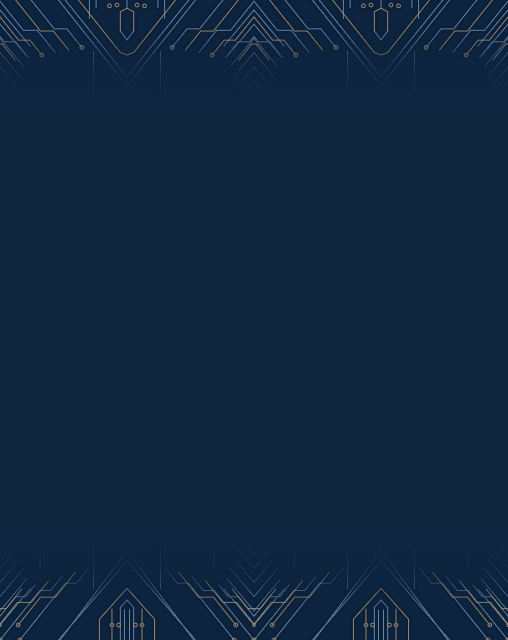
Write a WebGL 1 fragment shader that draws this background.

```glsl
precision highp float;
// Navy panel with mirrored circuit-trace borders along its top and bottom edges.
uniform vec2 u_resolution;

float hash(float n) {
  return fract(sin(n * 12.9898) * 43758.5453);
}

float segment(vec2 p, vec2 a, vec2 b) {
  vec2 ab = b - a;
  return length(p - a - ab * clamp(dot(p - a, ab) / dot(ab, ab), 0.0, 1.0));
}

float ring(vec2 p, vec2 centre) {
  return abs(length(p - centre) - 2.2);
}

// Diagonal, level step, then diagonal again up to depth endV.
float trace(vec2 p, vec2 a, float stepV, float stepLength, float endV) {
  vec2 b = vec2(a.x + (a.y - stepV) * 0.8, stepV);
  vec2 c = b + vec2(stepLength, 0.0);
  vec2 e = vec2(c.x + (stepV - endV) * 0.8, endV);
  return min(segment(p, a, b), min(segment(p, b, c), segment(p, c, e)));
}

// Distances to the blue (x) and gold (y) lines of the centre ornament.
vec2 ornament(vec2 p, bool top) {
  float blue = segment(p, vec2(0.0, top ? 92.0 : 107.0), vec2(top ? 74.0 : 80.0, 0.0));
  blue = min(blue, segment(p, vec2(0.0, top ? 103.0 : 95.0), vec2(82.0, 0.0)));
  blue = min(blue, segment(p, vec2(40.0, 62.0), vec2(40.0, 109.0)));
  float gold;
  if (top) {
    // Notched chevron, hanging pendant and side pins
    gold = segment(p, vec2(0.0, 66.0), vec2(8.0, 63.0));
    gold = min(gold, segment(p, vec2(8.0, 63.0), vec2(58.0, 0.0)));
    gold = min(gold, segment(p, vec2(0.0, 10.0), vec2(8.0, 14.0)));
    gold = min(gold, segment(p, vec2(8.0, 14.0), vec2(8.0, 37.0)));
    blue = min(blue, segment(p, vec2(8.0, 37.0), vec2(0.0, 48.0)));
    blue = min(blue, segment(p, vec2(45.0, 0.0), vec2(45.0, 22.0)));
    blue = min(blue, segment(p, vec2(0.0, 0.0), vec2(0.0, 10.0)));
    gold = min(gold, min(ring(p, vec2(21.0, 7.0)), ring(p, vec2(12.0, 6.0))));
    blue = min(blue, segment(p, vec2(37.0, 0.0), vec2(37.0, 9.0)));
  } else {
    // Arch, spire and upright pins
    gold = segment(p, vec2(0.0, 62.0), vec2(33.0, 25.0));
    gold = min(gold, segment(p, vec2(33.0, 25.0), vec2(33.0, 0.0)));
    blue = min(blue, segment(p, vec2(0.0, 48.0), vec2(8.0, 39.0)));
    blue = min(blue, segment(p, vec2(8.0, 39.0), vec2(8.0, 0.0)));
    blue = min(blue, segment(p, vec2(3.0, 36.0), vec2(3.0, 0.0)));
    gold = min(gold, segment(p, vec2(18.0, 37.0), vec2(18.0, 0.0)));
    gold = min(gold, min(ring(p, vec2(18.0, 18.0)), ring(p, vec2(10.0, 18.0))));
    blue = min(blue, segment(p, vec2(104.0, 86.0), vec2(104.0, 108.0)));
  }
  return vec2(blue, gold);
}

void main() {
  vec2 q = gl_FragCoord.xy / u_resolution * vec2(608.0, 768.0);
  float pixel = 608.0 / u_resolution.x;
  bool top = q.y > 384.0;
  // Two mirrored tiles: p.x from the tile centre, p.y in from the nearest edge
  vec2 p = vec2(abs(mod(q.x, 304.0) - 152.0), top ? 768.0 - q.y : q.y);

  // Base, bluer near the borders, with a very faint seam
  float border = 1.0 - smoothstep(60.0, 210.0, p.y);
  vec3 colour = mix(vec3(0.06, 0.158, 0.24), vec3(0.052, 0.143, 0.25), border);
  colour -= 0.006 * exp(-pow((q.y - 316.0) / 5.0, 2.0));

  vec2 near = ornament(p, top);

  // Stepped traces, each ending in a small ring
  for (int i = 0; i < 6; i++) {
    float n = float(i);
    float r = hash(n + (top ? 3.0 : 17.0));
    vec2 start = top ? vec2(54.0 + 16.0 * n, 57.0 + 3.0 * n)
                     : vec2(46.0 + 16.0 * n, 86.0 - 5.0 * n);
    float stepV = start.y - 14.0 - 16.0 * r;
    float endV = top ? 0.0 : 18.0 * mod(n, 2.0);
    float stepLength = 12.0 + 6.0 * r;
    float line = trace(p, start, stepV, stepLength, endV);
    vec2 tip = top ? start : vec2(start.x + stepLength + (start.y - endV) * 0.8, endV);
    float node = mod(n, 3.0) < 0.5 || !top ? ring(p, tip) : 99.0;
    if (mod(n, 2.0) < 0.5) near.x = min(near.x, line);
    else near.y = min(near.y, line);
    near.y = min(near.y, node);
  }

  // Nested chevrons on the seam between tiles
  for (int i = 0; i < 6; i++) {
    float apex = (top ? 12.0 : 18.0) + 17.0 * float(i);
    float reach = 36.0 - 4.0 * float(i);
    near.x = min(near.x, segment(p, vec2(152.0, apex), vec2(152.0 - reach, apex + reach * 1.2)));
  }

  // Dark bed, then lines that dim away from the border
  float fade = 1.0 - smoothstep(25.0, 112.0, p.y);
  vec2 ink = clamp((0.6 - near) / pixel + 0.5, 0.0, 1.0);
  float bed = exp(-min(near.x, near.y) / 2.5);
  colour = mix(colour, vec3(0.02, 0.09, 0.18), bed * (0.15 + 0.6 * fade));
  vec3 blueLine = mix(vec3(0.12, 0.25, 0.4), vec3(0.42, 0.55, 0.67), fade);
  colour = mix(colour, blueLine, ink.x * (0.3 + 0.65 * fade));
  colour = mix(colour, vec3(0.64, 0.55, 0.45), ink.y * (0.2 + 0.75 * fade));
  gl_FragColor = vec4(colour, 1.0);
}
```
